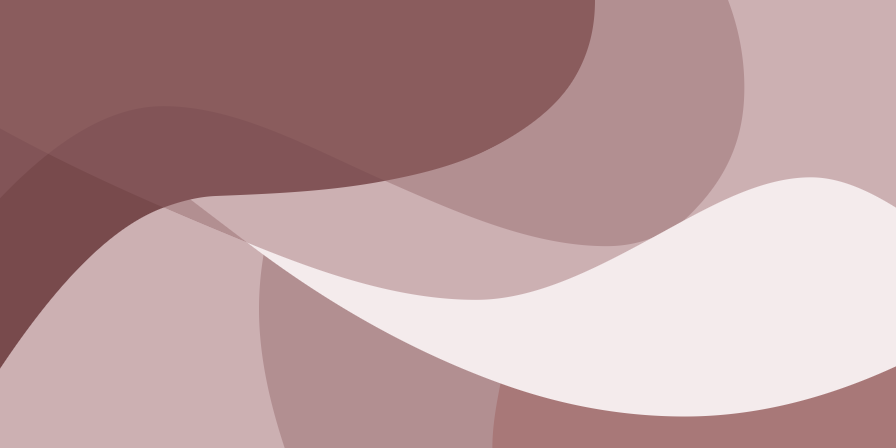
Reproduce this background procedurally as a WebGL 2 fragment shader.

```glsl
#version 300 es
precision highp float;
// Overlapping flat waves in dusty rose: a dark lobe, a mauve lobe and a pale ribbon.
// Every edge is a smooth cubic Hermite curve through a few knots; the regions
// between edges are layered from back to front with antialiased masks.

uniform vec2 u_resolution;
out vec4 fragColor;

// Palette
const vec3 PINK = vec3(0.80, 0.69, 0.70);
const vec3 MAUVE = vec3(0.70, 0.56, 0.57);
const vec3 ROSE = vec3(0.66, 0.47, 0.47);
const vec3 PALE = vec3(0.957, 0.92, 0.925);
const vec3 WINE = vec3(0.54, 0.36, 0.365);
const vec3 WINE_SHADE = vec3(0.51, 0.33, 0.34);
const vec3 WINE_DEEP = vec3(0.47, 0.29, 0.30);

// Wave knots: x, height, slope. The canvas spans 2 by 1.
const vec3 RIBBON_TOP[6] = vec3[6](
  vec3(0.0, 0.7135, -0.55), vec3(0.552, 0.4583, -0.41), vec3(1.0625, 0.3307, 0.0),
  vec3(1.4453, 0.4635, 0.54), vec3(1.8099, 0.6042, 0.0), vec3(2.0, 0.5365, -0.62));
const vec3 RIBBON_BASE[6] = vec3[6](
  vec3(0.0, 0.8776, -0.76), vec3(0.25, 0.688, -0.76), vec3(0.552, 0.4583, -0.76),
  vec3(1.1198, 0.1432, -0.36), vec3(1.5286, 0.0703, 0.0), vec3(2.0, 0.1823, 0.46));
const vec3 MAUVE_BASE[6] = vec3[6](
  vec3(0.0, 0.5573, 1.05), vec3(0.3646, 0.763, 0.0), vec3(0.8594, 0.5964, -0.44),
  vec3(1.3542, 0.4505, 0.0), vec3(1.5234, 0.5052, 0.7), vec3(2.0, 0.839, 0.7));
const vec3 WINE_BASE[6] = vec3[6](
  vec3(0.0, 0.1771, 1.5), vec3(0.3646, 0.5365, 0.37), vec3(0.4818, 0.5625, 0.04),
  vec3(0.8594, 0.5964, 0.19), vec3(1.0911, 0.6667, 0.48), vec3(2.0, 1.103, 0.48));

// Side knots: height, x, slope
const vec3 MAUVE_SIDE[3] = vec3[3](
  vec3(0.5052, 1.5234, 1.1), vec3(0.8047, 1.6615, 0.0), vec3(1.0, 1.625, -0.38));
const vec3 WINE_SIDE[3] = vec3[3](
  vec3(0.6667, 1.0911, 1.95), vec3(0.8333, 1.2865, 0.56), vec3(1.0, 1.3281, 0.0));
const vec3 LOWER_SIDE[3] = vec3[3](
  vec3(0.0, 0.6354, -0.33), vec3(0.3099, 0.5781, 0.0), vec3(0.4323, 0.5885, 0.17));
const vec3 ROSE_SIDE[3] = vec3[3](
  vec3(0.0, 1.099, 0.0), vec3(0.1432, 1.117, 0.2), vec3(0.3, 1.148, 0.2));

// Cubic between two knots, continued as a straight line outside them
float span(float t, vec3 a, vec3 b) {
  if (t < a.x) return a.y + a.z * (t - a.x);
  if (t > b.x) return b.y + b.z * (t - b.x);
  float w = b.x - a.x;
  float s = (t - a.x) / w;
  float r = 1.0 - s;
  return mix(a.y, b.y, s * s * (3.0 - 2.0 * s)) + w * s * r * (a.z * r - b.z * s);
}

float wave(float t, vec3 knots[6]) {
  float v = span(t, knots[0], knots[1]);
  for (int i = 1; i < 5; i++) {
    if (t > knots[i].x) v = span(t, knots[i], knots[i + 1]);
  }
  return v;
}

float side(float t, vec3 knots[3]) {
  return t < knots[1].x ? span(t, knots[0], knots[1]) : span(t, knots[1], knots[2]);
}

// Antialiased mask: 1 where the signed value is positive
float mask(float d) {
  float pixel = length(vec2(dFdx(d), dFdy(d)));
  return clamp(0.5 + d / max(pixel, 1e-6), 0.0, 1.0);
}

void main() {
  vec2 p = gl_FragCoord.xy / u_resolution * vec2(2.0, 1.0);

  float belowTop = mask(wave(p.x, RIBBON_TOP) - p.y);
  float belowBase = mask(wave(p.x, RIBBON_BASE) - p.y);
  float belowMauve = mask(wave(p.x, MAUVE_BASE) - p.y);
  float inMauve = (1.0 - belowMauve) * mask(side(p.y, MAUVE_SIDE) - p.x);
  float inWine = mask(p.y - wave(p.x, WINE_BASE)) * mask(side(p.y, WINE_SIDE) - p.x);

  // Backdrop with the mauve lobe and the thin wedge where the ribbon crosses
  vec3 color = mix(PINK, MAUVE, max(inMauve, belowBase * (1.0 - belowTop)));

  // Pale ribbon and the panels beneath it
  vec3 ground = mix(PINK, MAUVE, mask(p.x - side(p.y, LOWER_SIDE)));
  ground = mix(ground, ROSE, mask(p.x - side(p.y, ROSE_SIDE)));
  color = mix(color, mix(PALE, ground, belowBase), belowTop);

  // Wine lobe, darker for each wave that overlaps it
  vec3 wine = mix(mix(WINE, WINE_SHADE, belowMauve),
                  mix(WINE_SHADE, WINE_DEEP, belowMauve), belowTop);
  color = mix(color, wine, inWine);

  fragColor = vec4(color, 1.0);
}
```
